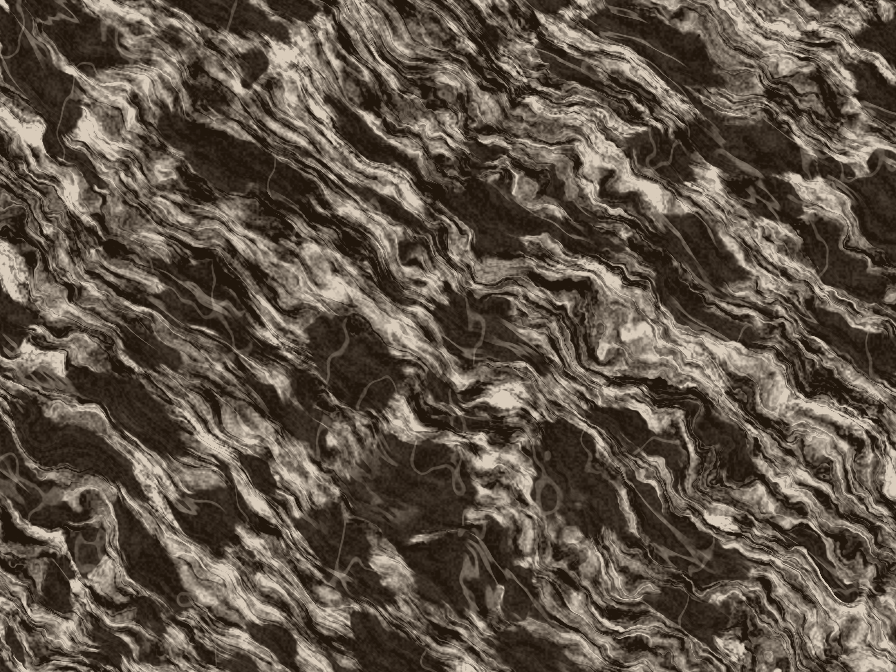
This texture is drawn by a WebGL 2 fragment shader. Its source:

```glsl
#version 300 es
precision highp float;

uniform vec2 u_resolution;
out vec4 fragColor;

float hash(vec2 p) {
    vec3 h = fract(vec3(p.xyx) * 0.1031);
    h += dot(h, h.yzx + 33.33);
    return fract((h.x + h.y) * h.z);
}

float noise(vec2 p) {
    vec2 cell = floor(p);
    vec2 f = fract(p);
    f = f * f * (3.0 - 2.0 * f);
    float low = mix(hash(cell), hash(cell + vec2(1, 0)), f.x);
    float high = mix(hash(cell + vec2(0, 1)), hash(cell + vec2(1, 1)), f.x);
    return mix(low, high, f.y);
}

float fbm(vec2 p) {
    float sum = 0.0;
    float amplitude = 0.533;
    for (int i = 0; i < 4; i++) {
        sum += amplitude * noise(p);
        p = p * 2.03 + vec2(17.3, 9.1);
        amplitude *= 0.5;
    }
    return sum;
}

// Centred two-channel noise used to bend the layers
vec2 warp(vec2 p) {
    return vec2(fbm(p), fbm(p + vec2(41.7, 23.9))) - 0.5;
}

// x: gap between the two nearest centres, y: random value of the cell
vec2 cells(vec2 p) {
    vec2 home = floor(p);
    float nearest = 9.0;
    float second = 9.0;
    float id = 0.0;
    for (int y = -1; y <= 1; y++) {
        for (int x = -1; x <= 1; x++) {
            vec2 cell = home + vec2(x, y);
            vec2 centre = cell + vec2(hash(cell), hash(cell + 71.3));
            float d = distance(p, centre);
            if (d < nearest) {
                second = nearest;
                nearest = d;
                id = hash(cell + 137.9);
            } else {
                second = min(second, d);
            }
        }
    }
    return vec2(second - nearest, id);
}

// Dark angular fragment inside a share of the cells
float fragment(vec2 cell, float share, float roughness) {
    float limit = 0.1 + 0.25 * cell.y / share + roughness;
    return smoothstep(limit, limit + 0.12, cell.x) * step(cell.y, share);
}

// Thin line along the middle level of a noise field
float vein(float n, float width) {
    return 1.0 - smoothstep(0.3 * width, width, abs(n - 0.5));
}

void main() {
    vec2 p = gl_FragCoord.xy / u_resolution.y;

    // Axes along and across the layers, then folded at three scales
    vec2 q = mat2(0.77, 0.64, -0.64, 0.77) * p;
    float folding = smoothstep(0.35, 0.7, noise(p * 2.6 + 5.0));
    q += 0.16 * warp(p * 2.7);
    vec2 gentle = q;
    q += (0.025 + 0.045 * folding) * warp(p * 9.0 + 3.0);
    q += (0.008 + 0.024 * folding) * warp(p * 26.0 + 8.0);

    // Layered matrix that bends around the fragments
    vec2 large = cells(mix(gentle, q, 0.6) * vec2(4.6, 10.5) + 12.0);
    vec2 small = cells(q * vec2(9.0, 20.0) + 31.0);
    float across = q.y + 0.02 * large.x + 0.008 * small.x;
    float bands = fbm(vec2(q.x * 8.0, across * 42.0));
    float threads = fbm(vec2(q.x * 28.0, across * 125.0) + 50.0);
    float grain = noise(p * 300.0) - 0.5;
    float tone = 0.4 + 0.95 * (bands - 0.5) + 1.6 * (threads - 0.5);
    tone += 0.27 * vein(fbm(vec2(q.x * 10.0, across * 52.0) + 90.0), 0.05);
    tone -= 0.28 * vein(fbm(vec2(q.x * 8.0, across * 46.0) + 130.0), 0.05);

    // Pale rims and blotches
    float rim = 1.0 - smoothstep(0.02, 0.1, large.x);
    tone += 0.2 * rim * smoothstep(0.4, 0.65, noise(q * 9.0));
    float blotch = smoothstep(0.62, 0.71, fbm(q * vec2(9.0, 30.0) + 70.0));
    tone += blotch * (0.33 + 0.3 * grain);
    tone += 0.3 * grain;

    // Fragments with streaked margins
    float roughness = 0.3 * (fbm(p * 30.0) - 0.5) + 0.7 * (bands - 0.5);
    float dark = max(fragment(large, 0.5, roughness), fragment(small, 0.25, roughness));

    // Fragment interiors with fine pale cracks and streaks
    float interior = 0.08 + 0.2 * (threads - 0.5) + 0.12 * grain;
    float streak = vein(fbm(gentle * vec2(5.0, 27.0) + 160.0), 0.035);
    float crack = vein(fbm(p * vec2(7.0, 5.0) + 190.0), 0.012);
    interior += 0.36 * streak * smoothstep(0.4, 0.65, noise(gentle * 13.0 + 7.0));
    interior += 0.25 * crack;
    tone = clamp(mix(tone, interior, 0.95 * dark), 0.02, 1.0);

    fragColor = vec4(vec3(0.11, 0.07, 0.035) + tone * vec3(0.74, 0.73, 0.7), 1.0);
}
```
